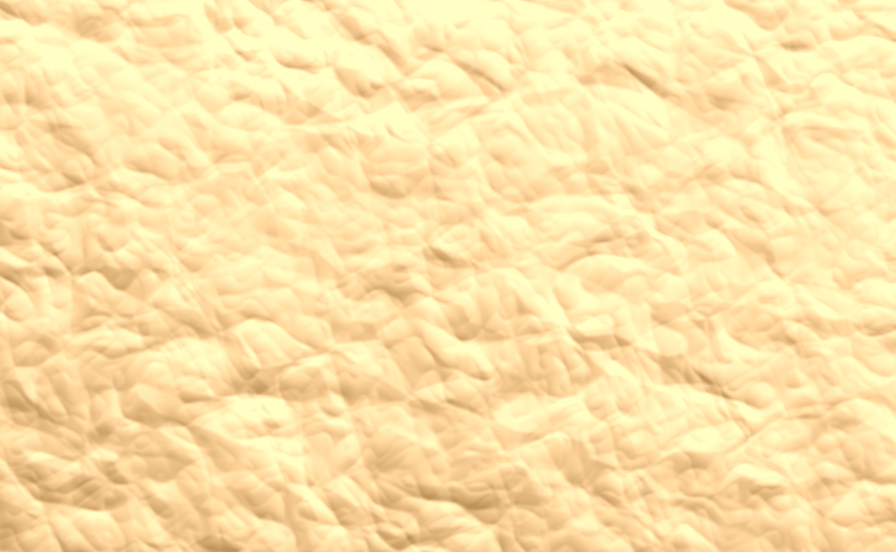
This texture is drawn by a Shadertoy shader. Its source:

```glsl
// Crumpled cream paper lit from above, with small facets and sharp creases.

vec2 hash2(vec2 cell) {
    vec3 q = fract(cell.xyx * vec3(0.1031, 0.1030, 0.0973));
    q += dot(q, q.yzx + 33.33);
    return fract((q.xx + q.yz) * q.zy);
}

float cornerRamp(vec2 cell, vec2 f, vec2 corner) {
    return dot(hash2(cell + corner) * 2.0 - 1.0, f - corner);
}

float gradientNoise(vec2 p) {
    vec2 i = floor(p), f = p - i;
    vec2 u = f * f * f * (f * (f * 6.0 - 15.0) + 10.0);
    float low = mix(cornerRamp(i, f, vec2(0, 0)), cornerRamp(i, f, vec2(1, 0)), u.x);
    float high = mix(cornerRamp(i, f, vec2(0, 1)), cornerRamp(i, f, vec2(1, 1)), u.x);
    return mix(low, high, u.y);
}

vec2 rotate(vec2 p, float angle) {
    float c = cos(angle), s = sin(angle);
    return vec2(c * p.x - s * p.y, s * p.x + c * p.y);
}

// Difference of squared cell distances: flat planes that meet in straight creases
float facets(vec2 p) {
    vec2 i = floor(p), f = p - i;
    float nearest = 9.0, second = 9.0;
    for (int y = -1; y <= 1; y++)
    for (int x = -1; x <= 1; x++) {
        vec2 cell = vec2(x, y);
        vec2 d = cell + 0.1 + 0.8 * hash2(i + cell) - f;
        float dist = dot(d, d);
        second = min(second, max(nearest, dist));
        nearest = min(nearest, dist);
    }
    return second - nearest;
}

// Curved valley folds, pinched along the zero lines of the noise
float folds(vec2 p) {
    float n = gradientNoise(p);
    return pow(n * n + 0.0006, 0.31);
}

float paperHeight(vec2 p) {
    // Bend the sheet so that no crease is perfectly straight
    p += 0.030 * vec2(gradientNoise(p * 5.0), gradientNoise(p * 5.0 + 37.0));
    p += 0.008 * vec2(gradientNoise(p * 17.0 + 11.0), gradientNoise(p * 17.0 + 71.0));

    float h = 0.0;
    h += 0.20 * facets(rotate(p, 0.5) * 4.6 + 5.0) / 4.6;
    h += 0.30 * facets(rotate(p, -0.4) * 10.0 + 19.0) / 10.0;

    float freq = 3.8, weight = 0.36;
    for (int k = 0; k < 4; k++) {
        h += weight * folds(rotate(p, 0.7 + 1.9 * float(k)) * freq + 23.0 * float(k)) / freq;
        freq *= 1.9;
        weight = k < 2 ? 0.56 : 0.40;
    }
    return h;
}

void mainImage(out vec4 fragColor, in vec2 fragCoord) {
    vec2 uv = fragCoord / iResolution.xy;
    vec2 p = fragCoord / iResolution.y;

    // Slope towards the light, averaged across a small footprint
    vec2 toLight = normalize(vec2(0.35, 0.94));
    vec2 side = 0.0018 * vec2(-toLight.y, toLight.x);
    float reach = 0.0035;
    float slope = 0.0;
    for (int k = -1; k <= 1; k += 2) {
        vec2 q = p + side * float(k);
        slope += paperHeight(q - toLight * reach) - paperHeight(q + toLight * reach);
    }
    slope /= 4.0 * reach;
    slope *= 1.0 + 0.7 * gradientNoise(p * 2.3 + 51.0);

    // Broad light: brighter at the top right, dimmer at the bottom left
    float broad = 1.35 * (uv.y - 0.5) + 0.5 * (uv.x - 0.5)
                + 1.1 * gradientNoise(p * 1.7 + 83.0);

    // Soft shoulder in the highlights
    float tone = 0.892 + 0.1 * (slope + broad);
    float over = max(tone - 0.9, 0.0);
    tone = over > 0.27 ? 0.995 : min(tone - 1.8 * over * over, 0.995);
    tone = max(tone, 0.58);

    vec3 paper = vec3(min(tone + 0.165, 1.0), tone, tone - 0.228);
    fragColor = vec4(paper, 1.0);
}
```
